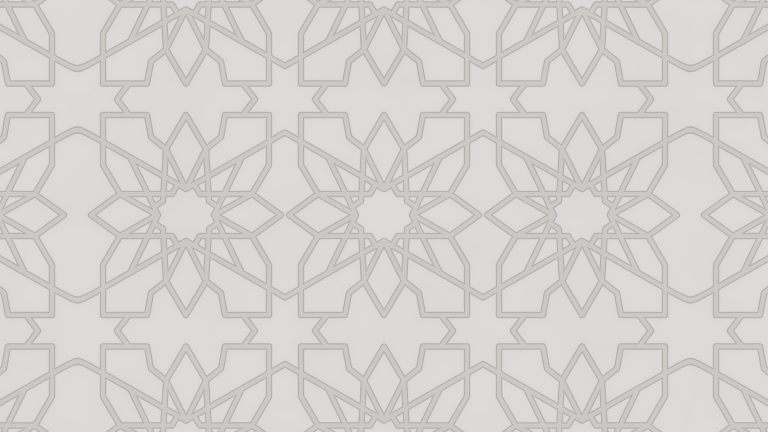
This pattern is drawn by a Shadertoy shader. Its source:

```glsl
// Pale lattice of twelve-pointed star rosettes, linked by long diagonal straps.
// Space folds into one rosette quadrant; straps are distances to line chains.
// Columns come in groups of three, with a wider, round-arched gap between groups.

const float UNITS_HIGH = 432.0;            // lattice units in the canvas height
const vec2  CENTRE = vec2(384.0, 217.0);   // middle rosette
const float COLUMN_STEP = 198.0;           // rosette spacing inside a group
const float GROUP_STEP = 613.0;            // three columns plus the wide gap
const float ROW_STEP = 231.5;
const float FILL_HALF = 2.1;               // half width of the strap face
const float EDGE_HALF = 3.2;               // half width with its dark outline
const float ARCH_RADIUS = 5.0;             // rounding of the wide-gap peaks
const float SHADE_DEPTH = 0.012;           // soft shade beside the straps
const float MOTTLE = 0.008;
const vec3 GROUND = vec3(0.863, 0.857, 0.853);
const vec3 STRAP = vec3(0.80, 0.79, 0.77);
const vec3 OUTLINE = vec3(0.69, 0.69, 0.68);

// Outer outline of diamonds and petals, then the two chains around the star
const vec2 PETAL[8] = vec2[8](
    vec2(0.0, 100.0), vec2(20.0, 66.0), vec2(35.0, 78.0), vec2(39.0, 100.0),
    vec2(83.0, 100.0), vec2(83.0, 50.0), vec2(66.0, 21.0), vec2(95.0, 0.0));
const vec2 UPPER[4] = vec2[4](
    vec2(0.0, 26.0), vec2(20.0, 66.0), vec2(23.0, 14.0), vec2(32.0, 8.0));
const vec2 SIDE[4] = vec2[4](
    vec2(29.0, 0.0), vec2(66.0, 21.0), vec2(14.0, 21.0), vec2(8.0, 31.0));

float hash(vec2 p) {
    return fract(sin(dot(p, vec2(127.1, 311.7))) * 43758.5453);
}

float noise(vec2 p) {
    vec2 i = floor(p), f = fract(p);
    f = f * f * (3.0 - 2.0 * f);
    return mix(mix(hash(i), hash(i + vec2(1.0, 0.0)), f.x),
               mix(hash(i + vec2(0.0, 1.0)), hash(i + 1.0), f.x), f.y);
}

float segment(vec2 p, vec2 a, vec2 b) {
    vec2 ab = b - a;
    return length(p - a - ab * clamp(dot(p - a, ab) / dot(ab, ab), 0.0, 1.0));
}

// Returns the folded quadrant position and the half gap to the next column
vec3 foldLattice(vec2 p) {
    p -= CENTRE;
    float x = abs(mod(p.x + 0.5 * GROUP_STEP, GROUP_STEP) - 0.5 * GROUP_STEP);
    float halfGap = 0.5 * COLUMN_STEP;
    if (x > halfGap) {
        x -= COLUMN_STEP;
        if (x > 0.0) halfGap = 0.5 * GROUP_STEP - COLUMN_STEP;
    }
    float y = abs(mod(p.y + 0.5 * ROW_STEP, ROW_STEP) - 0.5 * ROW_STEP);
    return vec3(abs(x), y, halfGap);
}

float latticeDistance(vec3 cell) {
    vec2 q = cell.xy;
    float d = 1e4;
    for (int i = 0; i < 7; i++) d = min(d, segment(q, PETAL[i], PETAL[i + 1]));
    for (int i = 0; i < 3; i++) {
        d = min(d, segment(q, UPPER[i], UPPER[i + 1]));
        d = min(d, segment(q, SIDE[i], SIDE[i + 1]));
    }

    // Short strap from the star, and the chevron between rows
    d = min(d, segment(q, vec2(28.0, 0.0), vec2(56.0, 58.0)));
    d = min(d, segment(q, vec2(57.0, 100.0), vec2(69.0, 0.5 * ROW_STEP)));

    // Long strap, bent into a round arch in the wide gap
    vec2 bent = q;
    if (cell.z > 0.5 * COLUMN_STEP + 1.0) {
        bent.x = cell.z - length(vec2(cell.z - q.x, ARCH_RADIUS));
    }
    vec2 start = vec2(0.0, 26.0);
    return min(d, segment(bent, start, start + cell.z * vec2(1.0, 0.57)));
}

void mainImage(out vec4 fragColor, in vec2 fragCoord) {
    float pixel = UNITS_HIGH / iResolution.y;
    vec2 p = fragCoord * pixel;
    float d = latticeDistance(foldLattice(p));

    // Ground, outline and strap face, from back to front
    vec3 color = GROUND - SHADE_DEPTH * exp(-max(d - EDGE_HALF, 0.0) / 2.5);
    float soft = 0.6 * pixel;
    color = mix(color, OUTLINE, 1.0 - smoothstep(EDGE_HALF - soft, EDGE_HALF + soft, d));
    color = mix(color, STRAP, 1.0 - smoothstep(FILL_HALF - soft, FILL_HALF + soft, d));

    // Faint cloudy wear
    color += MOTTLE * (noise(p / 45.0) + 0.5 * noise(p / 14.0) - 0.75);
    fragColor = vec4(color, 1.0);
}
```
